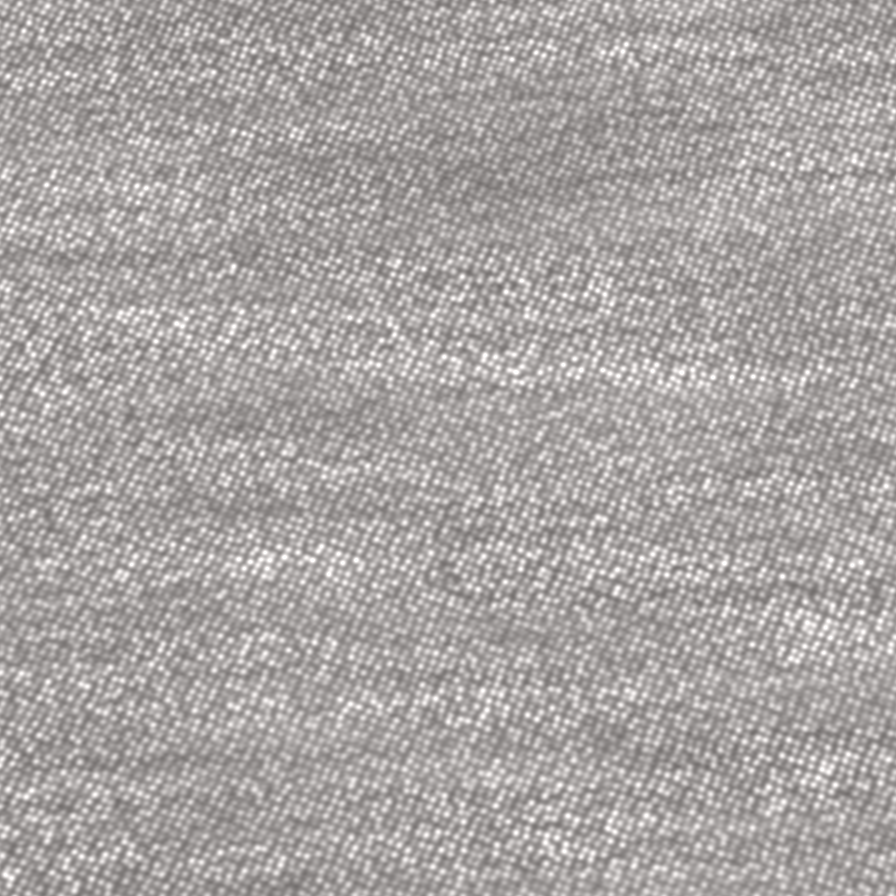
This texture is drawn by a Shadertoy shader. Its source:

```glsl
const vec3 CLOTH = vec3(0.663, 0.646, 0.641);     // mean colour
const vec2 WEFT_STEP = vec2(0.0106, -0.0040);     // grain spacing, shallow diagonal
const vec2 WALE_STEP = vec2(0.0043, 0.0090);      // grain spacing, steep diagonal
const vec2 GRAIN_RADIUS = vec2(0.40, 0.45);       // in lattice cells
const float GRAIN_MEAN = 0.565;                   // average of the summed grains
const float GRAIN_CONTRAST = 0.33;
const float GRAIN_JITTER = 0.30;
const float TILT = 0.16;                          // threads get finer upwards
const float WARP = 0.0045;
const float THREAD_CONTRAST = 0.10;
const float BAND_CONTRAST = 0.065;
const float CLOUD_CONTRAST = 0.04;
const float FIBRE_CONTRAST = 0.06;

float hash(vec2 p) {
    vec3 q = fract(p.xyx * vec3(0.1031, 0.1030, 0.0973));
    q += dot(q, q.yzx + 33.33);
    return fract((q.x + q.y) * q.z);
}

float noise(vec2 p) {
    vec2 cell = floor(p);
    vec2 f = fract(p);
    f = f * f * (3.0 - 2.0 * f);
    float low = mix(hash(cell), hash(cell + vec2(1.0, 0.0)), f.x);
    float high = mix(hash(cell + vec2(0.0, 1.0)), hash(cell + vec2(1.0)), f.x);
    return mix(low, high, f.y);
}

float centredNoise(vec2 p) {
    return noise(p + 41.7) - 0.5;
}

// Soft grains of uneven brightness on a slanted twill lattice
float twill(vec2 p) {
    vec2 lattice = inverse(mat2(WEFT_STEP, WALE_STEP)) * p + 200.0;
    vec2 home = floor(lattice);
    float sum = 0.0;
    for (int j = -1; j <= 1; j++) {
        for (int i = -1; i <= 1; i++) {
            vec2 cell = home + vec2(i, j);
            vec2 jitter = vec2(hash(cell + 13.1), hash(cell + 57.3)) - 0.5;
            vec2 d = (lattice - cell - 0.5 - GRAIN_JITTER * jitter) / GRAIN_RADIUS;
            float brightness = mix(0.55, 1.45, hash(cell));
            sum += brightness * exp(-dot(d, d));
        }
    }
    return sum - GRAIN_MEAN;
}

void mainImage(out vec4 fragColor, in vec2 fragCoord) {
    vec2 uv = fragCoord / iResolution.xy;

    // Slight perspective and slack in the cloth
    vec2 p = vec2((uv.x - 0.5) * (1.0 + TILT * uv.y), uv.y + 0.5 * TILT * uv.y * uv.y);
    vec2 slack = vec2(centredNoise(p * 9.0), centredNoise(p * 9.0 + 70.0));
    slack += 0.4 * vec2(centredNoise(p * 31.0 + 20.0), centredNoise(p * 31.0 + 90.0));
    vec2 woven = p + WARP * slack;

    // Horizontal threads, wider bands and faint clouds
    float thread = centredNoise(woven * vec2(4.0, 105.0));
    float band = centredNoise(woven * vec2(3.0, 30.0) + 15.0);
    float cloud = centredNoise(p * vec2(5.0, 8.0) + 30.0);
    float fibre = centredNoise(p * vec2(210.0, 290.0) + 150.0);

    float tone = GRAIN_CONTRAST * (1.0 + 0.6 * band) * twill(woven);
    tone += THREAD_CONTRAST * thread + BAND_CONTRAST * band;
    tone += CLOUD_CONTRAST * cloud + FIBRE_CONTRAST * fibre;

    fragColor = vec4(clamp(CLOTH + tone, 0.0, 1.0), 1.0);
}
```
